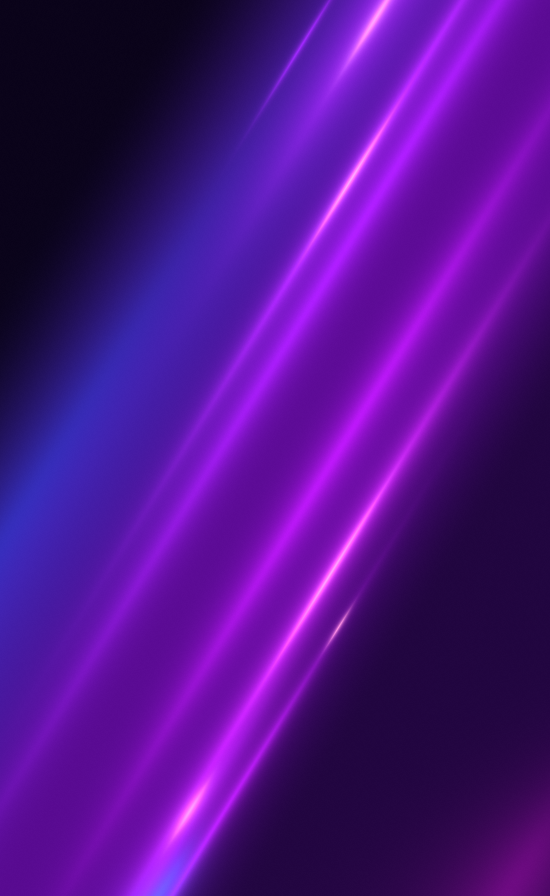
Write a WebGL 2 fragment shader that draws this background.

```glsl
#version 300 es
precision highp float;
// Diagonal neon light streaks over a violet band between two dark sides.
// Each streak is a soft ridge across the slant, faded by a bell along it;
// short hot sparks are added on the brightest streaks.

uniform vec2 u_resolution;
out vec4 fragColor;

const float SLANT = 0.62;      // sideways shift per unit of height
const float DITHER = 0.008;    // strength of the grain that hides banding

const vec3 NIGHT_LEFT = vec3(0.04, 0.012, 0.10);
const vec3 INDIGO = vec3(0.27, 0.09, 0.60);
const vec3 VIOLET = vec3(0.34, 0.04, 0.56);
const vec3 NIGHT_RIGHT = vec3(0.13, 0.022, 0.25);
const vec3 SPARK_TINT = vec3(0.55, 0.50, 0.25);

// Streaks: position across, width, centre along (from the top), length.
const int STREAKS = 11;
const vec4 STREAK_SHAPE[STREAKS] = vec4[](
    vec4(0.376, 0.050, 0.62, 0.42),   // blue rim of the band
    vec4(0.368, 0.003, 0.05, 0.07),   // thin stray line
    vec4(0.432, 0.030, 0.00, 0.22),   // wide beam at the top
    vec4(0.516, 0.010, 0.18, 0.32),
    vec4(0.558, 0.019, 0.25, 0.55),
    vec4(0.690, 0.019, 0.50, 0.38),
    vec4(0.766, 0.013, 0.64, 0.30),
    vec4(0.780, 0.022, 0.95, 0.16),   // wide beam at the bottom
    vec4(0.812, 0.007, 0.90, 0.22),
    vec4(0.797, 0.016, 1.01, 0.06),   // blue flare at the bottom
    vec4(1.185, 0.060, 1.00, 0.15)    // corner haze
);
const vec3 STREAK_COLOR[STREAKS] = vec3[](
    vec3(-0.03, 0.10, 0.20),
    vec3(0.35, 0.06, 0.40),
    vec3(0.36, 0.05, 0.36),
    vec3(0.40, 0.08, 0.42),
    vec3(0.36, 0.06, 0.43),
    vec3(0.40, 0.05, 0.42),
    vec3(0.50, 0.10, 0.48),
    vec3(0.34, 0.06, 0.42),
    vec3(0.40, 0.06, 0.45),
    vec3(-0.05, 0.30, 0.40),
    vec3(0.30, 0.02, 0.26)
);

// Sparks: position across, width, centre along, length.
const int SPARKS = 5;
const vec4 SPARK_SHAPE[SPARKS] = vec4[](
    vec4(0.432, 0.005, 0.02, 0.05),
    vec4(0.516, 0.003, 0.20, 0.06),
    vec4(0.766, 0.003, 0.64, 0.08),
    vec4(0.773, 0.005, 0.905, 0.03),
    vec4(0.812, 0.002, 0.70, 0.02)
);

float hash(vec2 p) {
    return fract(sin(dot(p, vec2(12.9898, 78.233))) * 43758.5453);
}

// Ridge with a rounded crest, never thinner than a pixel.
float streak(float across, float along, vec4 shape, float pixel) {
    float width = max(shape.y, pixel);
    float d = (across - shape.x) / width;
    float a = (along - shape.z) / shape.w;
    return exp(0.25 - sqrt(d * d + 0.0625)) * exp(-a * a);
}

// Broad colours across the slant.
vec3 backdrop(float across) {
    vec3 color = mix(NIGHT_LEFT, INDIGO, smoothstep(0.20, 0.43, across));
    color = mix(color, VIOLET, smoothstep(0.43, 0.62, across));
    return mix(color, NIGHT_RIGHT, smoothstep(0.73, 0.90, across));
}

void main() {
    vec2 p = gl_FragCoord.xy / u_resolution.y;
    float pixel = 1.0 / u_resolution.y;
    float along = 1.0 - p.y;
    float across = p.x + SLANT * along;

    vec3 color = backdrop(across);
    for (int i = 0; i < STREAKS; i++) {
        color += STREAK_COLOR[i] * streak(across, along, STREAK_SHAPE[i], pixel);
    }
    for (int i = 0; i < SPARKS; i++) {
        color += SPARK_TINT * streak(across, along, SPARK_SHAPE[i], pixel);
    }

    color += DITHER * (hash(gl_FragCoord.xy) - 0.5);
    fragColor = vec4(clamp(color, 0.0, 1.0), 1.0);
}
```
